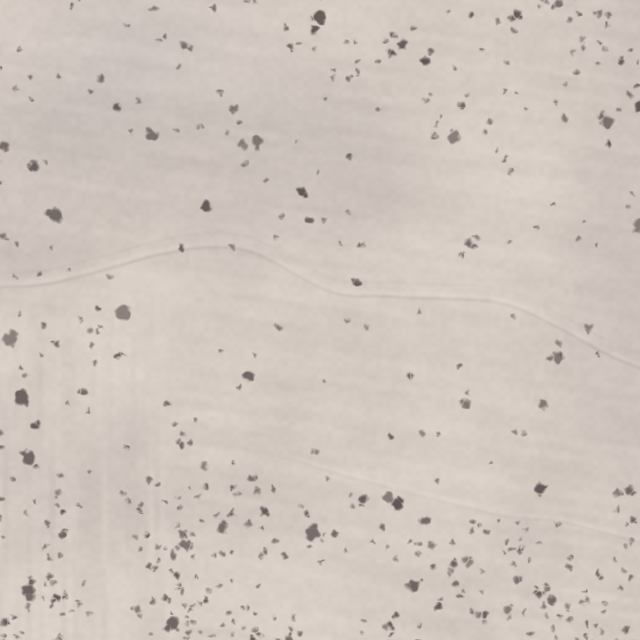
Give the GLSL for this texture, as a three.js fragment shader.

```glsl
varying vec2 vUv;

float hash(vec2 p) {
  vec3 q = fract(vec3(p.xyx) * 0.1031);
  q += dot(q, q.yzx + 33.33);
  return fract((q.x + q.y) * q.z);
}

float noise(vec2 p) {
  vec2 i = floor(p), f = fract(p);
  f = f * f * (3.0 - 2.0 * f);
  return mix(mix(hash(i), hash(i + vec2(1.0, 0.0)), f.x),
             mix(hash(i + vec2(0.0, 1.0)), hash(i + 1.0), f.x), f.y);
}

float fbm(vec2 p) {
  float sum = 0.0, amp = 0.5;
  for (int i = 0; i < 4; i++) {
    sum += amp * noise(p);
    p = p * 2.03 + 17.3;
    amp *= 0.5;
  }
  return sum;
}

float band(float d, float width) {
  return exp(-d * d / (width * width));
}

// Heights of the two faint ridges across the ground
float upperRidge(float x) {
  float y = mix(0.55, 0.612, smoothstep(0.0, 0.33, x));
  y -= 0.077 * smoothstep(0.35, 0.56, x);
  return y - 0.125 * smoothstep(0.74, 1.06, x) + 0.008 * (noise(vec2(x * 12.0, 3.0)) - 0.5);
}

float lowerRidge(float x) {
  return 0.38 - 0.23 * x + 0.014 * (noise(vec2(x * 9.0, 8.0)) - 0.5);
}

// Where specks gather: bottom, upper right, field corner and field border
float density(vec2 p) {
  float d = 0.1 + 0.65 * (1.0 - smoothstep(0.08, 0.36, p.y));
  d += 0.65 * smoothstep(0.76, 0.98, p.y) * smoothstep(0.35, 0.6, p.x);
  d += 0.9 * band(p.y - 0.51, 0.04) * (1.0 - smoothstep(0.12, 0.2, p.x));
  d += 0.8 * band(p.x - 0.285, 0.025) * (1.0 - smoothstep(0.48, 0.55, p.y));
  return d * smoothstep(0.25, 0.72, noise(p * 13.0 + 4.0));
}

// Soft lumpy specks, one candidate per grid cell, each made of two lobes
float specks(vec2 p, float cells, float evenChance, float clumpChance, float radius, float seed) {
  float cover = 0.0;
  vec2 home = floor(p * cells);
  for (int j = -1; j <= 1; j++) {
    for (int i = -1; i <= 1; i++) {
      vec2 id = home + vec2(float(i), float(j));
      vec2 key = id + seed;
      vec2 center = (id + vec2(hash(key + 11.7), hash(key + 47.2))) / cells;
      float chance = evenChance + clumpChance * density(center);
      float present = step(hash(key + 83.1), chance);
      float r = radius * mix(0.65, 1.15, hash(key + 5.9));
      float angle = 6.2832 * hash(key + 29.4);
      vec2 lobe = r * mix(0.5, 1.5, hash(key + 61.8)) * vec2(cos(angle), sin(angle));
      float d = min(length(p - center) - r, length(p - center - lobe) - r * 0.55);
      float tone = mix(0.6, 1.0, hash(key + 71.3));
      cover = max(cover, present * tone * (1.0 - smoothstep(-0.0035, 0.0028, d)));
    }
  }
  return cover;
}

void main() {
  vec2 p = vUv;

  // Pale ground with broad stains and soft grain
  float stain = fbm(p * 4.0 + 2.0);
  vec3 color = mix(vec3(0.795, 0.755, 0.73), vec3(0.848, 0.808, 0.772), smoothstep(0.2, 0.72, stain));
  color += 0.030 * (fbm(p * vec2(45.0, 75.0)) - 0.47);
  color += 0.020 * (noise(p * 130.0) - 0.5);
  float haze = band(length((p - vec2(0.2, 0.93)) * vec2(0.8, 1.3)), 0.16);
  color -= haze * vec3(0.038, 0.036, 0.020);

  // Brushed streaks above, upright furrows in the lower left field
  float field = (1.0 - smoothstep(0.25, 0.29, p.x)) * (1.0 - smoothstep(0.48, 0.55, p.y));
  float streak = noise(vec2(p.x * 6.0 + p.y * 3.0, p.y * 85.0 + p.x * 12.0)) - 0.5;
  float furrow = noise(vec2(p.x * 110.0, p.y * 5.0)) - 0.5;
  color += 0.026 * mix(streak, furrow * 1.3, field);

  // Ridges: a light crest over a thin shadow
  float up = p.y - upperRidge(p.x);
  float low = p.y - lowerRidge(p.x);
  float worn = 0.4 + 0.6 * noise(p * 14.0);
  color += worn * (0.025 * band(up - 0.006, 0.005) - 0.055 * band(up, 0.003));
  color -= worn * 0.018 * band(up - 0.022, 0.003);
  color += worn * smoothstep(0.38, 0.48, p.x) * (0.02 * band(low - 0.005, 0.005) - 0.03 * band(low, 0.003));

  // Specks in three sizes, their outlines bent by noise
  vec2 bend = vec2(noise(p * 140.0), noise(p * 140.0 + 37.0)) - 0.5;
  vec2 q = p + 0.006 * bend;
  float dark = specks(q, 9.0, 0.33, 0.1, 0.0105, 3.0);
  dark = max(dark, 0.92 * specks(q, 26.0, 0.035, 0.55, 0.0058, 140.0));
  dark = max(dark, 0.8 * specks(q, 58.0, 0.018, 0.5, 0.0035, 310.0));
  color = mix(color, vec3(0.31, 0.27, 0.27), dark * 0.92);

  gl_FragColor = vec4(color, 1.0);
}
```
